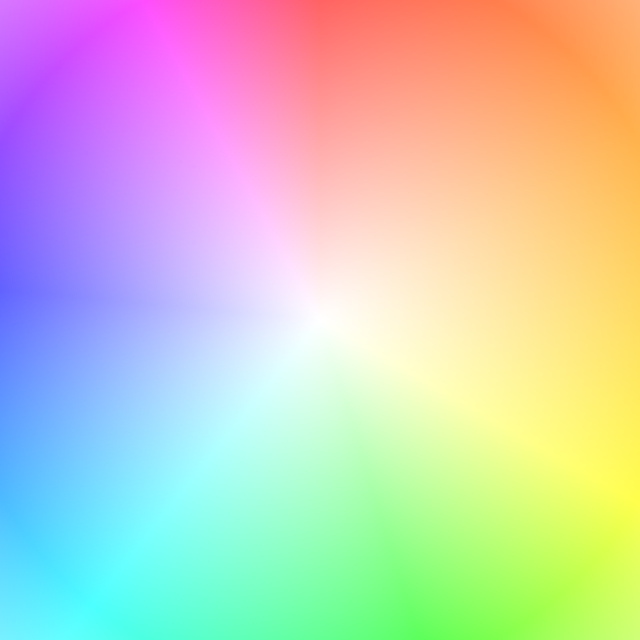
This background is drawn by a WebGL 1 fragment shader. Its source:

```glsl
precision highp float;
// Painter's colour wheel: white at the centre, vivid on a ring, paler in the corners.

uniform vec2 u_resolution;

// Part of the angle that lies between two bounds, in degrees
float arcWithin(float angle, float start, float end) {
  return clamp(angle, start, end) - start;
}

// Bends the wheel so that warm hues take up more of the turn
float painterHue(float angle) {
  return 0.567 * arcWithin(angle, 0.0, 60.0)
       + 0.433 * arcWithin(angle, 60.0, 120.0)
       + 1.4 * arcWithin(angle, 120.0, 165.0)
       + 1.06 * arcWithin(angle, 165.0, 330.0)
       + 2.067 * arcWithin(angle, 330.0, 360.0);
}

// Fully saturated colour for a hue in degrees
vec3 pureHue(float hue) {
  vec3 sector = mod(hue / 60.0 + vec3(0.0, 4.0, 2.0), 6.0);
  return clamp(abs(sector - 3.0) - 1.0, 0.0, 1.0);
}

void main() {
  vec2 p = (gl_FragCoord.xy - 0.5 * u_resolution) / min(u_resolution.x, u_resolution.y);

  // Clockwise angle from the top; the offset keeps the centre defined
  float angle = mod(degrees(atan(p.x, p.y + 1e-5)), 360.0);

  // Saturation climbs to the ring, then reflects back outwards
  float ringRadius = 0.57;
  float saturation = 0.7 * (1.0 - abs(length(p) / ringRadius - 1.0));

  vec3 color = mix(vec3(1.0), pureHue(painterHue(angle)), saturation);
  gl_FragColor = vec4(color, 1.0);
}
```
